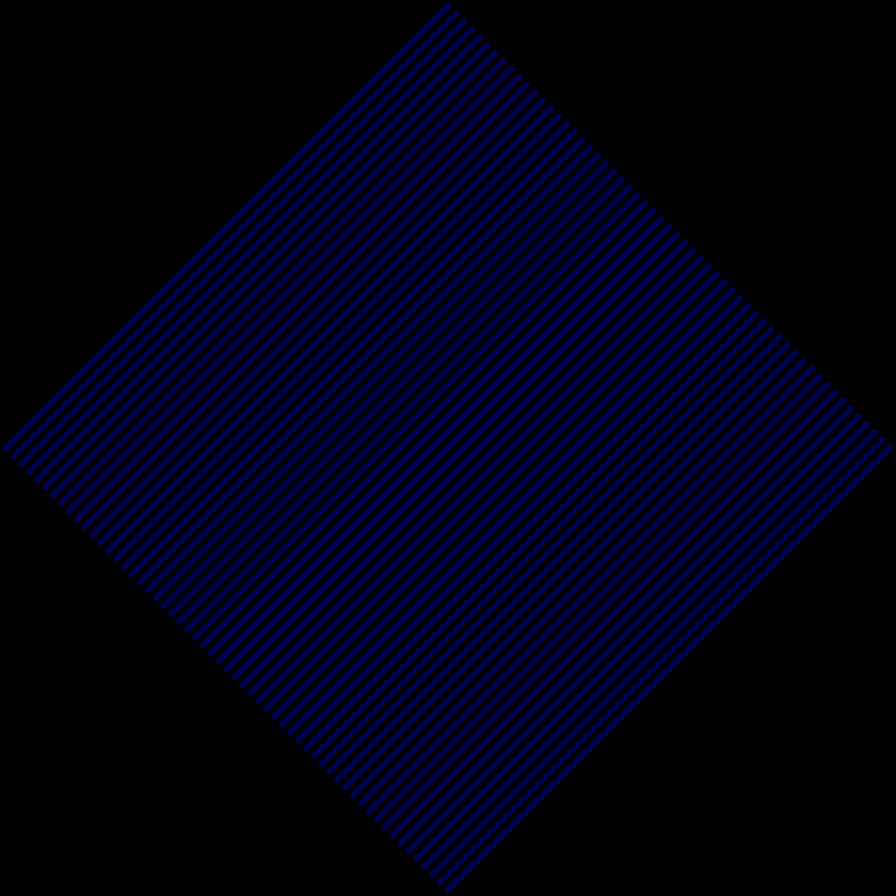
Reproduce this pattern procedurally as a Shadertoy shader.

```glsl
// A diamond of thin navy diagonal stripes on black.
// The canvas is turned into two diagonal axes: one repeats the stripes,
// and both together bound the diamond.

// Antialiased coverage of the region where the distance is negative
float coverage(float dist, float pixel) {
    return clamp(0.5 - dist / pixel, 0.0, 1.0);
}

void mainImage(out vec4 fragColor, in vec2 fragCoord) {
    float size = min(iResolution.x, iResolution.y);
    vec2 p = (fragCoord - 0.5 * iResolution.xy) / size;
    float pixel = 1.4 / size;

    // Diagonal axes: across and along the stripes
    float across = p.x - p.y;
    float along = p.x + p.y;

    // 57 equal stripes with 56 equal gaps, one stripe on the centre line
    float period = 0.996 / 56.5;
    float offset = abs(fract(across / period + 0.5) - 0.5) * period;
    float stripe = coverage(offset - 0.25 * period, pixel);

    // Diamond bounds
    float diamond = coverage(max(abs(across), abs(along)) - 0.498, pixel);

    vec3 navy = vec3(0.0, 0.0, 0.32);
    fragColor = vec4(navy * stripe * diamond, 1.0);
}
```
